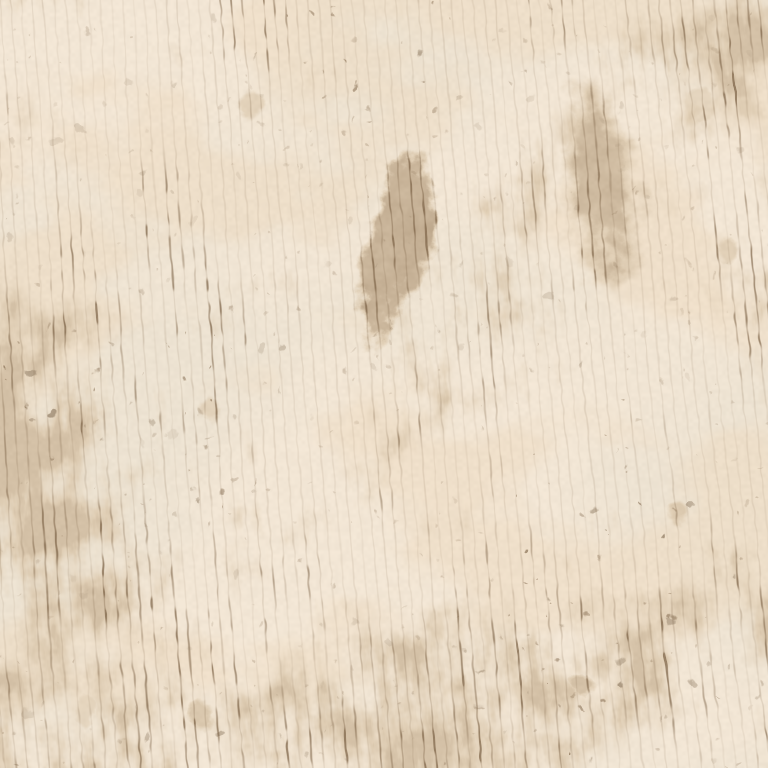
Write a WebGL 1 fragment shader that draws this texture.

```glsl
precision highp float;
// Aged cream paper with ragged brown damp stains, small blots and specks,
// crossed by fine, broken, slightly leaning ribs. Clouds come from layered
// noise, blots and specks from jittered cells, ribs from a repeated stripe.
uniform vec2 u_resolution;

const vec3 CREAM = vec3(0.950, 0.902, 0.835);
const vec3 COOL_CREAM = vec3(0.915, 0.880, 0.815);
const vec3 WARM_CREAM = vec3(0.930, 0.860, 0.765);
const vec3 TAN = vec3(0.870, 0.800, 0.700);
const vec3 UMBER = vec3(0.700, 0.610, 0.500);
const vec3 RIB_BROWN = vec3(0.480, 0.380, 0.270);

float hash(vec2 p) {
  vec3 q = fract(p.xyx * vec3(0.1031, 0.1030, 0.0973));
  q += dot(q, q.yzx + 33.33);
  return fract((q.x + q.y) * q.z);
}

float valueNoise(vec2 p) {
  vec2 cell = floor(p);
  vec2 f = fract(p);
  f = f * f * (3.0 - 2.0 * f);
  vec2 e = vec2(1.0, 0.0);
  return mix(mix(hash(cell), hash(cell + e.xy), f.x),
             mix(hash(cell + e.yx), hash(cell + e.xx), f.x), f.y);
}

float fbm(vec2 p) {
  float sum = 0.0;
  float weight = 0.533;
  for (int i = 0; i < 4; i++) {
    sum += weight * valueNoise(p);
    p = mat2(1.6, 1.2, -1.2, 1.6) * p + 17.3;
    weight *= 0.5;
  }
  return sum;
}

float glow(vec2 p, vec2 centre, vec2 size) {
  vec2 d = (p - centre) / size;
  return exp(-dot(d, d));
}

// One large ragged blot, longer than wide
float blot(vec2 p, vec2 centre, vec2 size, float lean, float soft) {
  vec2 d = p - centre;
  d.x -= lean * d.y;
  float dist = length(d / size) + 1.3 * (fbm(p * 17.0) - 0.5);
  dist += 0.5 * (fbm(p * 70.0) - 0.5);
  return 1.0 - smoothstep(0.95 - soft, 0.95 + soft, dist);
}

// Jittered spots, one at most per cell; radii and softness in cell units
float scatter(vec2 p, float chance, vec2 radii, float soft, float seed) {
  float cover = 0.0;
  for (int j = -1; j <= 1; j++) {
    for (int i = -1; i <= 1; i++) {
      vec2 cell = floor(p) + vec2(float(i), float(j));
      vec2 key = cell + seed;
      vec2 centre = cell + 0.2 + 0.6 * vec2(hash(key + 3.1), hash(key + 7.7));
      float size = hash(key + 11.9);
      float radius = mix(radii.x, radii.y, size * size);
      float stretch = mix(0.9, 1.2, hash(key + 19.3));
      float dist = length((p - centre) * vec2(stretch, 1.0 / stretch));
      float spot = 1.0 - smoothstep(radius - soft, radius + soft, dist);
      float strength = mix(0.4, 1.0, hash(key + 23.5));
      cover = max(cover, spot * strength * step(hash(key), chance));
    }
  }
  return cover;
}

// Diagonal damp patches: pale halo, darker crumbly core, frayed along the ribs
float dampStain(vec2 p, vec2 ribPos) {
  vec2 diagonal = vec2(dot(p, vec2(0.85, 0.50)), dot(p, vec2(-0.50, 0.85)));
  float density = 0.5 + 0.60 * (fbm(diagonal * vec2(4.0, 7.0) + 5.0) - 0.5);
  density += 0.42 * (fbm(p * 19.0 + 30.0) - 0.5);
  density += 0.22 * (fbm(ribPos * vec2(90.0, 22.0)) - 0.5);
  density += 0.25 * glow(p, vec2(0.19, 0.08), vec2(0.20, 0.17));
  density += 0.16 * glow(p, vec2(0.10, 0.25), vec2(0.05, 0.12));
  density += 0.16 * glow(p, vec2(0.55, 0.02), vec2(0.25, 0.06));
  density += 0.20 * glow(p, vec2(1.00, 0.25), vec2(0.12, 0.10));
  density += 0.14 * glow(p, vec2(0.96, 0.97), vec2(0.12, 0.07));
  density += 0.16 * glow(p, vec2(0.00, 0.40), vec2(0.08, 0.12));
  density += 0.07 * glow(p, vec2(0.20, 0.52), vec2(0.22, 0.12));
  float halo = smoothstep(0.49, 0.66, density);
  float core = smoothstep(0.59, 0.76, density);
  return 0.20 * halo + 0.42 * core;
}

// Thin ribs broken into dashes; stain strengthens them
float ribs(vec2 ribPos, float count, float stain, float pixel) {
  float wobble = 0.35 * valueNoise(ribPos * vec2(9.0, 6.0));
  float x = ribPos.x * count + wobble + 0.16 * valueNoise(ribPos * 75.0);
  float id = floor(x);
  float dist = abs(fract(x) - 0.5) / count;
  float dashes = valueNoise(vec2(id * 9.71, ribPos.y * 70.0));
  float stretch = valueNoise(vec2(id * 5.37, ribPos.y * 7.0));
  float line = 1.0 - smoothstep(0.0, 0.0010 + 0.0008 * dashes + 0.5 * pixel, dist);
  float group = smoothstep(0.46, 0.72, fbm(ribPos * vec2(8.0, 5.0) + 41.0));
  float broken = smoothstep(0.25, 0.85, dashes);
  float run = smoothstep(0.30, 0.80, stretch);
  float ink = 0.05 + 0.09 * stretch + 0.60 * group * run * broken;
  ink += stain * (0.25 + 0.75 * run) * mix(0.4, 1.0, broken);
  return line * ink;
}

void main() {
  float pixel = 1.0 / min(u_resolution.x, u_resolution.y);
  vec2 p = gl_FragCoord.xy * pixel;
  vec2 ribPos = vec2(p.x + 0.06 * p.y - 0.04 * p.x * (1.0 - p.y), p.y);
  vec2 ragged = p + 0.018 * (vec2(fbm(p * 60.0), fbm(p * 60.0 + 60.0)) - 0.5);

  // Stains and blots
  float damp = dampStain(p, ribPos);
  float blots = max(blot(p, vec2(0.522, 0.690), vec2(0.046, 0.115), 0.12, 0.16),
                    0.9 * blot(p, vec2(0.785, 0.750), vec2(0.050, 0.110), -0.05, 0.38));
  blots *= 0.66 + 0.22 * fbm(p * 40.0);
  float spots = scatter(ragged * 5.0, 0.28, vec2(0.06, 0.12), 0.025, 31.0);
  float stain = max(damp, max(blots, 0.66 * spots));

  // Specks, denser in clumps and toward the lower right
  float clump = smoothstep(0.48, 0.66, fbm(p * 4.0 + 80.0));
  clump = max(clump, glow(p, vec2(0.80, 0.20), vec2(0.13, 0.18)));
  float soft = 0.03 + 14.0 * pixel;
  float specks = scatter(ragged * 34.0, 0.13, vec2(0.05, 0.20), soft, 57.0);
  float dots = scatter(ragged * 68.0, 0.08, vec2(0.06, 0.20), 2.0 * soft, 91.0);

  // Paper tint and fine grain
  float warmth = smoothstep(0.46, 0.66, fbm(p * vec2(5.0, 8.0) + 23.0));
  float coolness = smoothstep(0.46, 0.70, fbm(p * vec2(1.8, 3.0) + 9.0));
  vec3 color = mix(CREAM, COOL_CREAM, 0.6 * coolness);
  color = mix(color, WARM_CREAM, 0.60 * warmth);
  color = mix(color, TAN, min(stain * 2.0, 1.0));
  color = mix(color, UMBER, clamp(stain * 2.0 - 1.0, 0.0, 1.0));
  color = mix(color, UMBER * 0.85, specks * mix(0.25, 0.85, clump));
  color = mix(color, RIB_BROWN, dots * mix(0.25, 0.70, clump));
  color = mix(color, RIB_BROWN, clamp(ribs(ribPos, 70.0, stain, pixel), 0.0, 0.70));
  color += 0.022 * (valueNoise(p * 210.0) - 0.5);
  gl_FragColor = vec4(color, 1.0);
}
```
